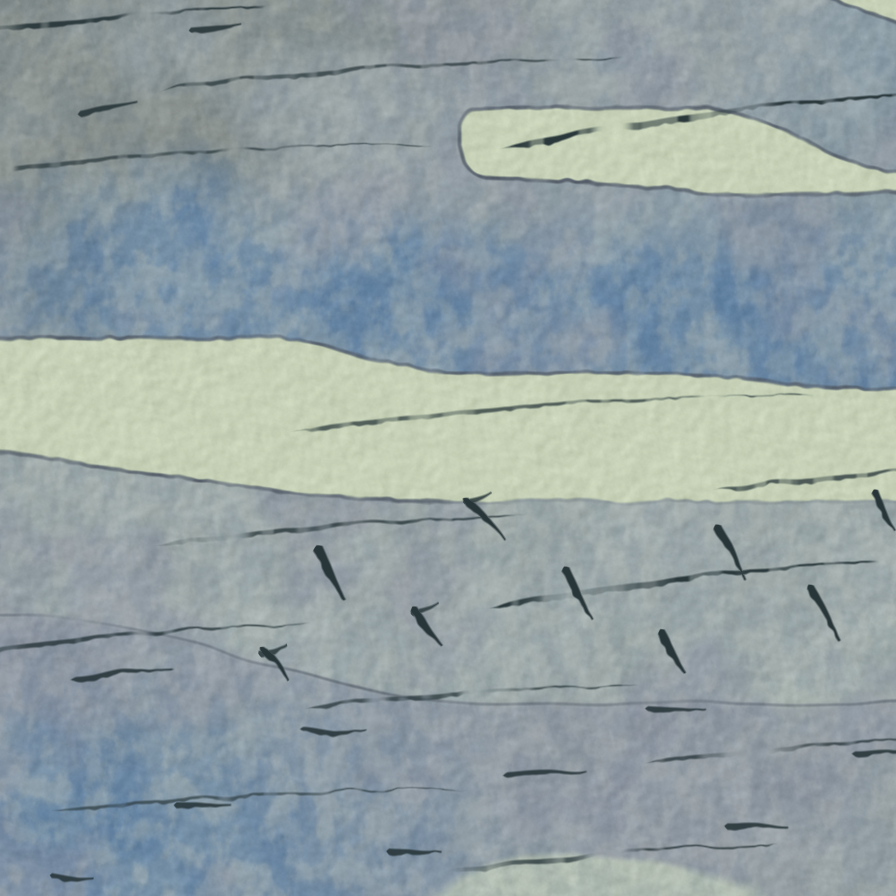
Give the GLSL for this texture, as a three.js fragment shader.

```glsl
varying vec2 vUv;

#define PAPER vec3(0.775, 0.818, 0.715)
#define PALE_WASH vec3(0.655, 0.702, 0.686)
#define GREY_WASH vec3(0.592, 0.635, 0.648)
#define BLUE_WASH vec3(0.515, 0.595, 0.648)
#define DEEP_BLUE vec3(0.425, 0.540, 0.652)
#define DULL_WASH vec3(0.525, 0.560, 0.555)
#define VIOLET vec3(0.555, 0.585, 0.635)
#define RIM vec3(0.320, 0.355, 0.400)
#define INK vec3(0.155, 0.210, 0.225)
#define SOFTNESS 0.0016
#define GRAIN 0.08

float hash(vec2 p) {
  vec3 q = fract(vec3(p.xyx) * 0.1031);
  q += dot(q, q.yzx + 33.33);
  return fract((q.x + q.y) * q.z);
}

float noise(vec2 p) {
  vec2 cell = floor(p), f = fract(p);
  f = f * f * (3.0 - 2.0 * f);
  return mix(mix(hash(cell), hash(cell + vec2(1, 0)), f.x),
             mix(hash(cell + vec2(0, 1)), hash(cell + vec2(1, 1)), f.x), f.y);
}

float fbm(vec2 p) {
  float sum = 0.0, amplitude = 0.53;
  for (int i = 0; i < 4; i++) {
    sum += amplitude * noise(p);
    p = mat2(1.6, 1.2, -1.2, 1.6) * p + 17.3;
    amplitude *= 0.5;
  }
  return sum;
}

// Signed distance to the bare paper: long band, rounded island and corner
float barePaper(vec2 p) {
  p.y += (noise(p * 20.0) - 0.5) * 0.005 + (noise(p * 90.0) - 0.5) * 0.003;
  float bandTop = 0.622 - 0.038 * smoothstep(0.3, 0.5, p.x) - 0.019 * smoothstep(0.68, 1.0, p.x);
  float bandBase = 0.501 - 0.06 * smoothstep(-0.12, 0.48, p.x);
  float band = max(p.y - bandTop, bandBase - p.y);

  float islandTop = 0.878 - 0.075 * smoothstep(0.78, 1.02, p.x);
  float islandBase = 0.804 - 0.019 * smoothstep(0.5, 0.85, p.x);
  float radius = 0.02;
  float left = 0.514 - p.x + 0.25 * (p.y - 0.84) * step(p.y, 0.84) * -1.0;
  vec2 d = vec2(left, max(p.y - islandTop, islandBase - p.y)) + radius;
  float island = min(max(d.x, d.y), 0.0) + length(max(d, 0.0)) - radius;

  float corner = 0.998 - p.y - 0.35 * (p.x - 0.94);
  return min(min(band, island), corner);
}

// Shaky pen stroke: pressed at its start, thinning towards its tail
float stroke(vec2 p, vec2 centre, float angle, float len, float width, float bend) {
  float c = cos(angle), s = sin(angle);
  vec2 q = p - centre;
  q = vec2(c * q.x + s * q.y, c * q.y - s * q.x);
  float t = q.x / len;
  vec2 along = vec2(q.x + 1.0, centre.y * 91.0);
  float sway = noise(along * vec2(30.0, 1.0)), rough = noise(along * vec2(130.0, 1.7));
  q.y += bend * len * (4.0 * t * t - 0.5) + (sway - 0.5) * 0.006 + (rough - 0.5) * 0.0016;
  float taper = smoothstep(-0.5, -0.42, t) * (1.0 - 0.7 * smoothstep(-0.25, 0.5, t));
  float halfWidth = width * taper * (0.5 + 0.5 * sway + 0.5 * rough);
  float ends = 1.0 - smoothstep(0.46, 0.5, abs(t));
  return ends * (1.0 - smoothstep(-SOFTNESS, SOFTNESS, abs(q.y) - halfWidth));
}

float penWork(vec2 p) {
  float ink = 0.0;
  // Long lines, rising gently to the right, with skips of the nib
  for (int i = 0; i < 13; i++) {
    float n = float(i), r = hash(vec2(n, 3.7)), v = hash(vec2(n, 8.1));
    float y = i < 4 ? 0.82 + 0.05 * n : 0.05 + 0.061 * (n - 4.0);
    vec2 centre = vec2(fract(0.2 + n * 0.618), y + 0.02 * (v - 0.5));
    float skips = smoothstep(0.12, 0.36, noise(vec2(p.x * 19.0, n * 7.3)));
    skips *= 0.55 + 0.45 * smoothstep(0.2, 0.6, noise(vec2(p.x * 80.0, n * 5.1)));
    float line = stroke(p, centre, 0.05 + 0.08 * r, 0.35 + 0.3 * v, 0.0019 + 0.0014 * r, 0.015);
    ink = max(ink, line * skips * (0.65 + 0.35 * r));
  }
  // Short flat dashes in the lower wash, a few in the upper left
  for (int i = 0; i < 11; i++) {
    float n = float(i), r = hash(vec2(n, 21.4));
    vec2 centre = vec2(fract(0.08 + n * 0.382), 0.02 + 0.026 * n + 0.02 * r);
    centre = i > 8 ? vec2(0.12 * (n - 8.0), 0.79 + 0.09 * (n - 8.0)) : centre;
    float angle = i > 8 ? 0.16 : 0.2 * (r - 0.4);
    ink = max(ink, 0.9 * stroke(p, centre, angle, 0.05 + 0.07 * r, 0.003, 0.05 * (r - 0.5)));
  }
  // Bold ticks leaning down to the right, some with a hooked head
  for (int i = 0; i < 9; i++) {
    float n = float(i), r = hash(vec2(n, 34.9));
    vec2 centre = vec2(0.27 + 0.72 * fract(n * 0.618 + 0.05), 0.24 + 0.023 * n + 0.02 * r);
    float angle = -1.25 + 0.45 * r, len = 0.045 + 0.035 * hash(vec2(n, 5.2));
    ink = max(ink, stroke(p, centre, angle, len, 0.0043, 0.1 * (r - 0.4)));
    vec2 head = centre - 0.4 * len * vec2(cos(angle), sin(angle)) + vec2(0.012, 0.002);
    ink = max(ink, 0.85 * step(0.55, r) * stroke(p, head, 0.35, 0.035, 0.0032, -0.08));
  }
  return ink;
}

// Layered watercolour, blue in the upper band and the lower left
vec3 watercolour(vec2 p, float contour) {
  float cloud = smoothstep(0.25, 0.75, fbm(p * 5.0));
  float mottle = smoothstep(0.3, 0.68, fbm(p * vec2(58.0, 42.0)));
  float bloom = smoothstep(0.3, 0.7, fbm(p * vec2(22.0, 15.0) + 9.0));
  vec3 upper = mix(DULL_WASH, GREY_WASH, smoothstep(0.0, 0.5, p.x + 0.5 * (cloud - 0.5)));
  upper = mix(upper, BLUE_WASH, 0.7 * smoothstep(0.45, 0.9, p.x) * cloud);
  vec3 middle = mix(PALE_WASH, GREY_WASH, 0.7 * cloud);
  vec3 lower = mix(GREY_WASH, VIOLET, 0.6 * cloud);
  vec3 color = mix(lower, middle, smoothstep(-0.006, 0.006, contour));
  color = mix(color, upper, step(0.53, p.y));

  float band = step(0.53, p.y) * (1.0 - smoothstep(0.71, 0.82, p.y + 0.08 * (cloud - 0.5)));
  float pool = 1.0 - smoothstep(0.1, 0.6, length((p - vec2(0.1, 0.03)) * vec2(1.0, 2.0)));
  float blue = max(band * (0.6 + 0.4 * smoothstep(0.0, 0.2, p.x)), pool);
  color = mix(color, mix(BLUE_WASH, DEEP_BLUE, 0.55 * mottle + 0.6 * bloom - 0.05), blue);
  color = mix(color, VIOLET, 0.5 * smoothstep(0.52, 0.72, fbm(p * 8.0 + 40.0)));
  float patchEdge = length((p - vec2(0.66, -0.02)) / vec2(0.2, 0.07)) + 0.2 * (cloud - 0.5);
  color = mix(color, mix(PALE_WASH, PAPER, 0.25), 1.0 - smoothstep(0.9, 1.05, patchEdge));
  return color - (mottle - 0.5) * vec3(0.05, 0.04, 0.025) - (bloom - 0.5) * 0.02;
}

void main() {
  vec2 p = vUv;
  float paper = barePaper(p);
  float contour = p.y - 0.315 + 0.1 * smoothstep(0.0, 0.55, p.x) + 0.006 * (noise(p * 18.0) - 0.5);
  vec3 color = mix(PAPER, watercolour(p, contour), smoothstep(-SOFTNESS, SOFTNESS, paper));

  // Pigment gathered along the wash edges
  float rim = 1.0 - smoothstep(0.0004, 0.0038, abs(paper - 0.001));
  rim *= 0.4 + 0.6 * noise(p * 45.0);
  rim *= 1.0 - 0.75 * smoothstep(0.48, 0.56, p.x) * (1.0 - smoothstep(0.47, 0.5, p.y));
  float seam = 0.8 * noise(p * 12.0) * (1.0 - smoothstep(0.0, 0.0032, abs(contour)));
  color = mix(color, RIM, max(rim, seam));

  // Paper tooth, then pen
  color += GRAIN * (fbm(p * 105.0) - fbm(p * 105.0 + vec2(0.5, -0.5)) + 0.5 * (fbm(p * 60.0) - 0.5));
  color = mix(color, INK, penWork(p));
  gl_FragColor = vec4(clamp(color, 0.0, 1.0), 1.0);
}
```
